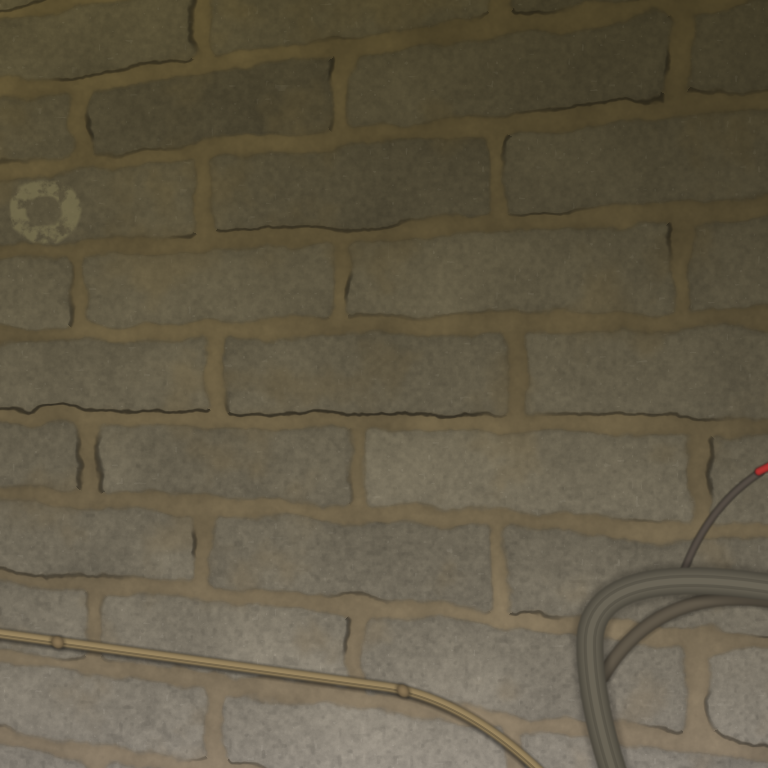
Give the GLSL for this texture, as a Shadertoy shader.

```glsl
// Weathered concrete block wall in perspective, with cables and a chalk ring.

float hash(vec2 p) {
    vec3 h = fract(vec3(p.xyx) * 0.1031);
    h += dot(h, h.yzx + 33.33);
    return fract((h.x + h.y) * h.z);
}

float noise(vec2 p) {
    vec2 i = floor(p), f = fract(p);
    f = f * f * (3.0 - 2.0 * f);
    return mix(mix(hash(i), hash(i + vec2(1, 0)), f.x),
               mix(hash(i + vec2(0, 1)), hash(i + vec2(1, 1)), f.x), f.y);
}

float fbm(vec2 p) {
    float sum = 0.0, gain = 0.5;
    for (int i = 0; i < 4; i++) {
        sum += gain * noise(p);
        p = mat2(1.6, 1.2, -1.2, 1.6) * p + 7.3;
        gain *= 0.5;
    }
    return sum / 0.9375;
}

float segmentDistance(vec2 p, vec2 a, vec2 b) {
    vec2 ab = b - a;
    return length(p - a - ab * clamp(dot(p - a, ab) / dot(ab, ab), 0.0, 1.0));
}

float curveDistance(vec2 p, vec2 a, vec2 b, vec2 c) {
    float d = 1e3;
    vec2 last = a;
    for (int i = 1; i <= 20; i++) {
        float t = float(i) / 20.0;
        vec2 next = mix(mix(a, b, t), mix(b, c, t), t);
        d = min(d, segmentDistance(p, last, next));
        last = next;
    }
    return d;
}

// Lays a round cable over the wall, with a lit core and dark rims.
void drawCable(inout vec3 color, float d, float radius, vec3 tint, float blur) {
    float across = clamp(d / radius, 0.0, 1.0);
    color *= 1.0 - 0.2 * (1.0 - smoothstep(radius, radius * 1.7, d));
    color = mix(color, tint * (1.1 - 0.35 * across * across),
                1.0 - smoothstep(radius - blur, radius + blur, d));
}

void main_wall(vec2 p, out vec3 color) {
    // Courses fan out to the right; alternate rows shift by half a block
    vec2 rough = vec2(fbm(p * 26.0), fbm(p * 26.0 + 50.0)) - 0.5;
    vec2 q = p + rough * vec2(0.022, 0.020);
    q.y += 0.008 * (noise(p * vec2(7, 10)) - 0.5);
    float height = 0.1048 + 0.037 * q.x;
    float course = 5.0 + (q.y - 0.54 - 0.015 * q.x) / height;
    float row = floor(course);
    float depth = 0.151 + 0.0566 * (q.x - 0.104);
    float along = 0.5 * (q.x - 0.104) / depth + 0.5 * mod(row + 1.0, 2.0);
    along -= 0.05 * step(3.5, row) * step(0.5, abs(row - 6.0));
    vec2 id = vec2(floor(along), row);
    vec2 size = vec2(2.0 * depth * depth / 0.151, height);

    // Distance to the worn outline of the block
    vec2 local = (fract(vec2(along, course)) - 0.5) * size;
    float joint = 0.0095 + 0.004 * p.x + 0.009 * (noise(p * 13.0) - 0.5);
    vec2 edge = abs(local) - 0.5 * size + joint + 0.010;
    float d = length(max(edge, 0.0)) + min(max(edge.x, edge.y), 0.0) - 0.010;
    float block = 1.0 - smoothstep(-0.004, 0.004, d);
    block *= 1.0 - 0.45 * smoothstep(0.55, 0.78, fbm(p * 12.0 + 80.0));

    // Light falls off towards the top right
    float light = 0.228 + 0.34 * pow(p.y, 1.45) + 0.09 * (1.0 - p.x) * (1.0 - p.y)
                - 0.2 * p.y * (p.x - 0.55) * (p.x - 0.55);
    vec3 blockColor = light * mix(vec3(1.05, 0.95, 0.64), vec3(1.01, 0.96, 0.88), p.y);
    vec3 mortarColor = light * mix(vec3(1.20, 1.04, 0.63), vec3(0.97, 0.87, 0.73), p.y);

    // Block tone, grain, pits and pale specks
    float grain = fbm(p * 150.0) - 0.5;
    float stain = fbm(p * 9.0 + id * 3.7) - 0.5;
    blockColor *= 1.0 + 0.10 * (hash(id + 20.0) - 0.5) + 0.24 * stain + 0.20 * grain;
    blockColor *= 1.0 - 0.08 * smoothstep(0.65, 0.95, noise(p * 140.0 + 9.0)) * p.y;
    blockColor += 0.03 * smoothstep(0.88, 0.98, noise(p * 170.0));
    mortarColor *= 1.0 + 0.26 * (fbm(p * 16.0 + 30.0) - 0.5) + 0.10 * grain;
    color = mix(mortarColor, blockColor, block);

    // Shaded rim, and broken cracks beneath the blocks
    color *= 1.0 - 0.10 * exp(-abs(d) * 250.0);
    float crack = smoothstep(0.5, 0.8, noise(vec2(p.x * 9.0 + row * 5.3, row * 2.7)));
    crack = max(0.7 * crack, float(row == 4.0) * (1.0 - smoothstep(0.60, 0.68, p.x)));
    float below = smoothstep(0.0, 0.01, local.y) * step(edge.x, edge.y);
    color *= 1.0 - 0.42 * crack * below * (1.0 - smoothstep(0.0005, 0.0035, abs(d - 0.001)));
    float gap = step(0.6, hash(id + 70.0)) * smoothstep(0.5, 0.8, noise(p * 24.0));
    color *= 1.0 - 0.3 * gap * step(edge.y, edge.x) * (1.0 - smoothstep(0.001, 0.005, abs(d)));

    // Chalk ring with a pointed centre
    vec2 c = p - vec2(0.059, 0.275) + rough * 0.012;
    float ring = abs(length(c * vec2(1.0, 1.08 - 2.0 * abs(c.x))) - 0.034);
    float chalk = (1.0 - smoothstep(0.009, 0.015, ring)) * smoothstep(0.25, 0.55, fbm(p * 75.0));
    color = mix(color, vec3(0.47, 0.44, 0.31), 0.7 * chalk);
}

void mainImage(out vec4 fragColor, in vec2 fragCoord) {
    vec2 p = fragCoord / iResolution.xy;
    p.y = 1.0 - p.y; // downwards from the top
    float blur = max(0.002, 0.8 / iResolution.y);
    vec3 color;
    main_wall(p, color);

    // Pale cable with clips, sagging down to the right
    float bend = max(p.x - 0.5, 0.0);
    float slope = 0.138 + 4.0 * bend;
    float drop = (p.y - 0.826 - 0.138 * p.x - 2.0 * bend * bend) / sqrt(1.0 + slope * slope);
    color *= 1.0 - 0.3 * smoothstep(0.0, 0.006, drop) * (1.0 - smoothstep(0.007, 0.013, drop));
    drawCable(color, abs(drop + 0.001), 0.0062, vec3(0.54, 0.47, 0.34), blur);
    color *= 1.0 - 0.2 * (1.0 - smoothstep(0.0005, 0.002, abs(drop - 0.001)));
    float clip = min(abs(p.x - 0.075), abs(p.x - 0.525));
    drawCable(color, length(vec2(clip, drop)), 0.008, vec3(0.48, 0.41, 0.30), blur);

    // Thin wire with a red end, then the heavy looped cables
    float wire = curveDistance(p, vec2(0.99, 0.615), vec2(0.92, 0.66), vec2(0.888, 0.75));
    drawCable(color, wire, 0.0045, vec3(0.30, 0.27, 0.24), blur);
    float tip = segmentDistance(p, vec2(1.02, 0.598), vec2(0.988, 0.614));
    drawCable(color, tip, 0.005, vec3(0.62, 0.18, 0.17), blur);
    float inner = curveDistance(p, vec2(1.02, 0.785), vec2(0.86, 0.755), vec2(0.785, 0.88));
    drawCable(color, inner, 0.009, vec3(0.34, 0.31, 0.26), blur);
    float outer = min(curveDistance(p, vec2(1.02, 0.768), vec2(0.765, 0.725), vec2(0.768, 0.84)),
                      curveDistance(p, vec2(0.768, 0.84), vec2(0.769, 0.92), vec2(0.807, 1.03)));
    drawCable(color, outer, 0.0175, vec3(0.37, 0.35, 0.30), blur);
    color *= 1.0 - 0.12 * (1.0 - smoothstep(0.001, 0.003, abs(outer - 0.006)));

    fragColor = vec4(color, 1.0);
}
```
